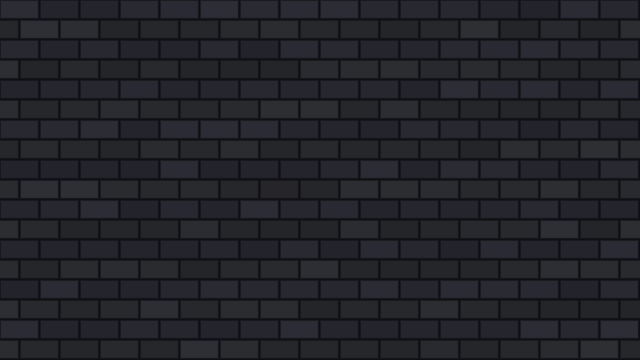
This texture is drawn by a WebGL 1 fragment shader. Its source:

```glsl
precision highp float;
// Dark brick wall in running bond: 16 bricks across and 18 courses down.
// Each brick is a 2:1 cell with a hashed brightness; courses alternate
// between a cool and a neutral grey, divided by soft near-black mortar.

uniform vec2 u_resolution;

// Lengths are in course heights
const float COURSES = 18.0;
const vec2 BRICK_SIZE = vec2(2.0, 1.0);
const float MORTAR_HALF_WIDTH = 0.0625;
const float MORTAR_SOFTNESS = 0.052;
const vec2 MORTAR_SHIFT = vec2(-0.031, 0.031);

const vec3 MORTAR = vec3(0.058, 0.058, 0.078);
const vec3 COOL_BRICK = vec3(0.150, 0.150, 0.184);
const vec3 NEUTRAL_BRICK = vec3(0.154, 0.158, 0.174);

// Sine-free hash of a brick index, from 0 to 1
float hash(vec2 cell) {
  vec3 p = fract(cell.xyx * vec3(0.1031, 0.1030, 0.0973));
  p += dot(p, p.yzx + 33.33);
  return fract((p.x + p.y) * p.z);
}

// 1.0 on the courses that slide by half a brick, starting at the bottom
float isShifted(float course) {
  return 1.0 - mod(course, 2.0);
}

// Distance to the nearest edge of a cell, for a position inside it
float edgeDistance(vec2 local, vec2 size) {
  vec2 d = min(local, size - local);
  return min(d.x, d.y);
}

// Base grey of the course, with a few bricks noticeably lighter
vec3 brickColor(vec2 cell, float shifted) {
  float h = hash(cell + 17.0);
  float brightness = mix(0.92, 1.17, pow(h, 1.5));
  return mix(COOL_BRICK, NEUTRAL_BRICK, shifted) * brightness;
}

void main() {
  float pixel = COURSES / u_resolution.y;
  vec2 p = gl_FragCoord.xy * pixel - MORTAR_SHIFT;

  // Brick index and position within the brick
  float shifted = isShifted(floor(p.y));
  p.x += 0.5 * BRICK_SIZE.x * shifted;
  vec2 cell = floor(p / BRICK_SIZE);
  vec2 local = p - cell * BRICK_SIZE;

  // Soft transition from mortar to brick, never sharper than a pixel
  float d = edgeDistance(local, BRICK_SIZE);
  float blur = max(MORTAR_SOFTNESS, 0.5 * pixel);
  float brick = smoothstep(MORTAR_HALF_WIDTH - blur, MORTAR_HALF_WIDTH + blur, d);

  gl_FragColor = vec4(mix(MORTAR, brickColor(cell, shifted), brick), 1.0);
}
```
